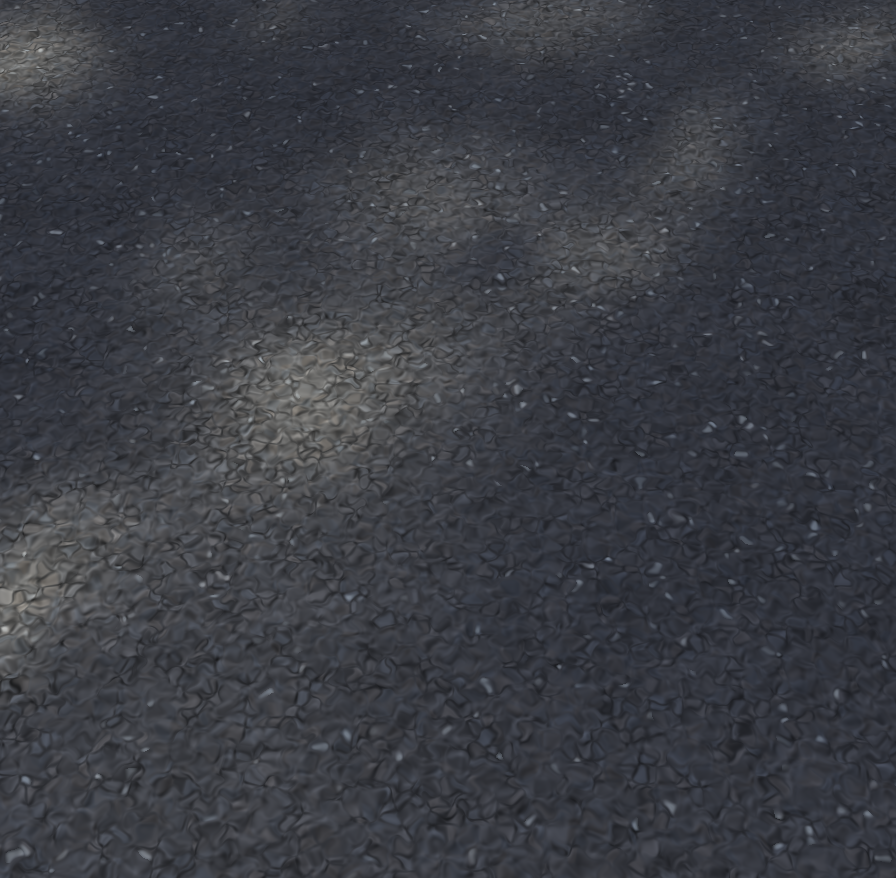
Give the GLSL for this texture, as a WebGL 2 fragment shader.

```glsl
#version 300 es
precision highp float;

uniform vec2 u_resolution;
out vec4 fragColor;

const vec3 SHADE = vec3(0.187, 0.198, 0.231);
const vec3 SUN = vec3(0.58, 0.57, 0.535);
const vec3 FLECK = vec3(0.21, 0.23, 0.24);
const float STONES = 62.0;        // stones across the near edge
const float PERSPECTIVE = 0.45;   // shrink towards the far edge
const float GAP_WIDTH = 0.5;
const float GAP_DEPTH = 0.42;
const float RELIEF = 0.42;
const float STONE_VARIETY = 0.2;
const float FLECK_SHARE = 0.06;
const vec2 LIGHT_STEP = vec2(-0.2, 0.36);
const float SLANT = 0.25;
const float EDGE_WARP = 0.025;

// Sunlit patches: centre, radii
const int PATCHES = 12;
const vec4 PATCH_SHAPE[PATCHES] = vec4[](
  vec4(0.025, 0.93, 0.08, 0.055), vec4(0.31, 0.98, 0.05, 0.035),
  vec4(0.61, 0.975, 0.11, 0.04), vec4(0.96, 0.95, 0.075, 0.04),
  vec4(0.775, 0.825, 0.06, 0.058), vec4(0.67, 0.715, 0.08, 0.055),
  vec4(0.48, 0.78, 0.12, 0.065), vec4(0.21, 0.695, 0.065, 0.065),
  vec4(0.335, 0.545, 0.115, 0.105), vec4(0.50, 0.63, 0.13, 0.11),
  vec4(0.06, 0.37, 0.1, 0.085), vec4(0.0, 0.29, 0.06, 0.075));
const float PATCH_LIGHT[PATCHES] = float[](
  0.55, 0.16, 0.28, 0.30, 0.26, 0.28, 0.27, 0.19, 0.46, 0.16, 0.35, 0.38);

// Wide soft light and one small shadow
const int WASHES = 4;
const vec4 WASH_SHAPE[WASHES] = vec4[](
  vec4(0.31, 0.42, 0.24, 0.21), vec4(0.15, 0.12, 0.32, 0.2),
  vec4(0.5, 0.0, 0.55, 0.18), vec4(0.55, 0.705, 0.055, 0.035));
const float WASH_LIGHT[WASHES] = float[](0.16, 0.11, 0.07, -0.14);

vec3 hash3(vec2 cell) {
  uvec3 v = uvec3(ivec3(ivec2(cell), 7)) * 1664525u + 1013904223u;
  v.x += v.y * v.z; v.y += v.z * v.x; v.z += v.x * v.y;
  v ^= v >> 16u;
  v.x += v.y * v.z; v.y += v.z * v.x; v.z += v.x * v.y;
  return vec3(v >> 8u) / 16777216.0;
}

float noise(vec2 p) {
  vec2 i = floor(p), f = fract(p);
  f = f * f * (3.0 - 2.0 * f);
  float low = mix(hash3(i).x, hash3(i + vec2(1, 0)).x, f.x);
  float high = mix(hash3(i + vec2(0, 1)).x, hash3(i + vec2(1, 1)).x, f.x);
  return mix(low, high, f.y);
}

float glow(vec2 p, vec4 shape) {
  vec2 d = p - shape.xy;
  d.x -= SLANT * d.y;
  d /= shape.zw;
  return exp(-dot(d, d));
}

float sunlight(vec2 p) {
  p += EDGE_WARP * (vec2(noise(p * 14.0), noise(p * 14.0 + 40.0)) - 0.5);
  float light = 0.0;
  for (int i = 0; i < PATCHES; i++) light += PATCH_LIGHT[i] * glow(p, PATCH_SHAPE[i]);
  for (int i = 0; i < WASHES; i++) light += WASH_LIGHT[i] * glow(p, WASH_SHAPE[i]);
  return light;
}

// Nearest stone: distance to its centre, distance to the gap, random values
void findStone(vec2 p, out float nearest, out float gap, out vec3 rnd) {
  vec2 base = floor(p);
  float second = 9.0;
  nearest = 9.0;
  for (int y = -1; y <= 1; y++)
    for (int x = -1; x <= 1; x++) {
      vec2 cell = base + vec2(x, y);
      float len = length(p - cell - hash3(cell).xy);
      if (len < nearest) {
        second = nearest;
        nearest = len;
        rnd = hash3(cell + 300.0);
      } else second = min(second, len);
    }
  gap = second - nearest;
}

// Rough surface height
float roughness(vec2 p) {
  p = mat2(0.8, 0.6, -0.6, 0.8) * p + 300.0;
  return 0.6 * noise(p * 1.25) + 0.4 * noise(p * 2.3 + 70.0);
}

void main() {
  vec2 uv = gl_FragCoord.xy / u_resolution;
  float nearness = 1.0 - PERSPECTIVE * uv.y;
  vec2 ground = vec2(uv.x - 0.5, uv.y) * STONES / nearness + 100.0;
  ground += 0.9 * vec2(noise(ground * 1.1), noise(ground * 1.1 + 50.0));

  float center, gap;
  vec3 rnd;
  findStone(ground, center, gap, rnd);
  float light = clamp(sunlight(uv), -0.1, 1.0);

  // Broken gaps, embossed grain and stone tones
  float broken = smoothstep(0.35, 0.75, noise(ground * 0.8 + 20.0));
  float body = smoothstep(0.0, GAP_WIDTH, gap);
  float emboss = roughness(ground) - roughness(ground + LIGHT_STEP);
  float grain = GAP_DEPTH * broken * (body - 0.65) + RELIEF * 1.6 * emboss;
  grain += STONE_VARIETY * (rnd.x - 0.5) * body;
  grain += 0.22 * (noise(ground * 2.6) - 0.5);
  grain *= mix(0.8, 1.15, smoothstep(0.0, 0.35, light)) * mix(1.0, 0.7, uv.y);
  float mottle = 0.12 * (noise(ground * 0.22) - 0.5);

  // Light and tint
  vec3 color = mix(SHADE, SUN, light) * (1.02 + grain + mottle);
  color *= 1.0 + (rnd.y - 0.5) * body * vec3(0.07, 0.0, -0.07);

  // Pale flecks
  float fleck = step(1.0 - FLECK_SHARE, rnd.z) * smoothstep(0.45, 0.08, center);
  color += FLECK * fleck * (0.3 + 0.7 * rnd.x);

  fragColor = vec4(color, 1.0);
}
```
